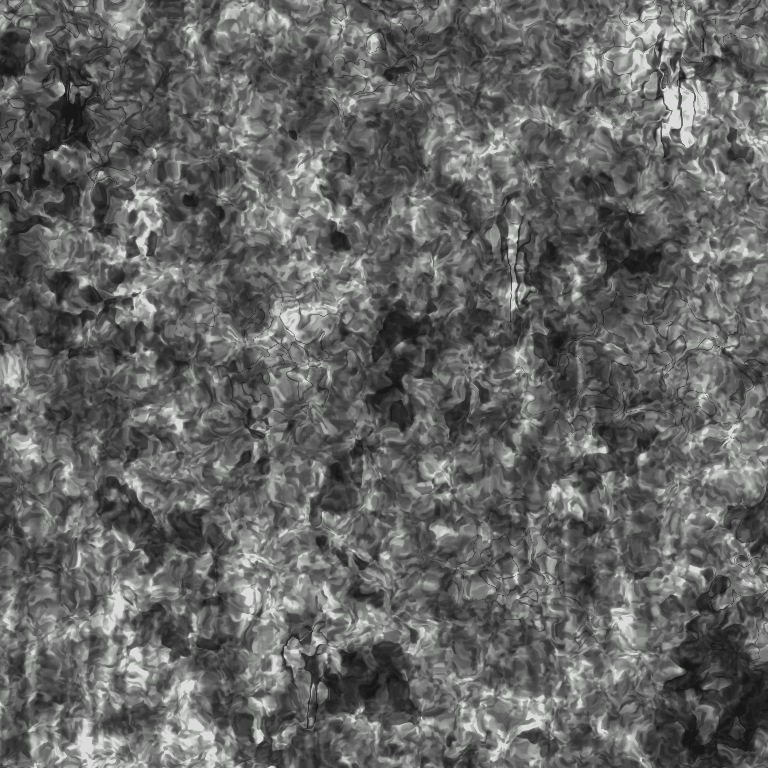
Reproduce this texture procedurally as a WebGL 1 fragment shader.

```glsl
precision highp float;
// Weathered grey plaster: mottled blotches, ragged dark stains, vertical
// weather streaks and tall peeled scars. All of it is layered from one smooth
// cellular noise; tones are summed as exposure, then raised by exp().

uniform vec2 u_resolution;

const vec3 PLASTER_GREY = vec3(0.396, 0.401, 0.396);
const float DARKEST = 0.09;
const float LIGHTEST = 0.86;
const float MOTTLE_CONTRAST = 2.45;
const float STAIN_FREQ = 7.0;
const float STAIN_LEVEL = 0.25;
const float STAIN_DEPTH = 0.72;
const vec2 STREAK_FREQ = vec2(95.0, 11.0);
const float STREAK_CONTRAST = 0.9;
const float FLAKE_RIM_DEPTH = 0.5;
const float SCAR_GRID = 4.0;
const float SCAR_CHANCE = 0.4;
const vec2 SCAR_SIZE = vec2(0.025, 0.065);
const float CELL_SHARPNESS = 6.0;

vec3 hash3(vec2 p) {
  vec3 h = fract(p.xyx * vec3(0.1031, 0.1030, 0.0973));
  h += dot(h, h.yxz + 33.33);
  return fract((h.xxy + h.yzz) * h.zyx);
}

// Smooth cellular noise: random cell tones blended by distance, -0.5 to 0.5.
float cellTone(vec2 p) {
  vec2 cell = floor(p);
  vec2 local = p - cell;
  float total = 0.0;
  float weights = 0.0;
  for (int y = -1; y <= 1; y++) {
    for (int x = -1; x <= 1; x++) {
      vec2 offset = vec2(float(x), float(y));
      vec3 rnd = hash3(cell + offset + 61.0);
      vec2 d = offset + rnd.xy - local;
      float w = exp(-CELL_SHARPNESS * dot(d, d));
      total += w * (rnd.z - 0.5);
      weights += w;
    }
  }
  return total / weights;
}

// Blotches from broad clouds down to fine grain.
float mottle(vec2 p) {
  float sum = 0.0;
  float freq = 4.0;
  float amp = 0.17;
  for (int i = 0; i < 6; i++) {
    sum += amp * cellTone(p * freq + 19.0 * float(i));
    freq *= 2.2;
    amp = min(amp * 1.17, 0.27);
  }
  return sum;
}

// Peeled scar: x is the covered area, y the dark ragged rim around it.
vec2 scar(vec2 uv, float ragged) {
  vec2 grid = uv * SCAR_GRID;
  vec2 cell = floor(grid);
  vec3 rnd = hash3(cell + 205.0);
  vec2 center = (cell + mix(vec2(0.3, 0.42), vec2(0.7, 0.58), rnd.xy)) / SCAR_GRID;
  float size = mix(0.7, 1.1, fract(rnd.z * 17.0));
  float d = length((uv - center) / (SCAR_SIZE * size)) - 1.0 + ragged;
  float present = step(rnd.z, SCAR_CHANCE);
  float inside = 1.0 - smoothstep(-0.12, 0.08, d);
  float rim = 1.0 - smoothstep(0.08, 0.26, abs(d));
  return present * vec2(inside, rim);
}

void main() {
  vec2 uv = gl_FragCoord.xy / min(u_resolution.x, u_resolution.y);

  // Crumbled edges: shift the domain by mid and fine noise.
  vec2 warp = 0.016 * vec2(cellTone(uv * 32.0), cellTone(uv * 32.0 + 83.0));
  warp += 0.006 * vec2(cellTone(uv * 90.0 + 7.0), cellTone(uv * 90.0 + 131.0));
  vec2 p = uv + warp;
  float crumb = cellTone(p * 62.0 + 45.0);
  float clump = cellTone(p * 19.0 + 31.0);
  float region = cellTone(p * 5.0 + 150.0);

  float exposure = MOTTLE_CONTRAST * mottle(p);

  // Vertical weather streaks, strongest in a few regions.
  float streak = cellTone((uv + warp * 0.4) * STREAK_FREQ + 12.0);
  float streaked = smoothstep(-0.05, 0.3, cellTone(uv * vec2(6.0, 4.0) + 97.0));
  exposure += STREAK_CONTRAST * streak * mix(0.12, 0.75, streaked);

  // Dark stains with broken, speckled borders.
  float field = 0.6 * cellTone(p * STAIN_FREQ + 71.0) + 0.45 * clump + 0.38 * crumb;
  field += 0.16 * streak;
  float stain = smoothstep(STAIN_LEVEL - 0.04, STAIN_LEVEL + 0.07, field);
  exposure -= STAIN_DEPTH * stain;

  // Flaking paint: thin dark contours around small chips.
  float rim = 1.0 - smoothstep(0.015, 0.075, abs(crumb + 0.5 * clump));
  exposure -= FLAKE_RIM_DEPTH * rim * smoothstep(0.08, 0.3, region);

  // Tall scars: pale plaster split by dark drips.
  vec2 peeled = scar(uv + warp, 1.3 * crumb + 0.8 * clump + 0.5 * streak);
  float drip = smoothstep(0.04, 0.16, abs(streak + 0.6 * crumb));
  exposure += peeled.x * mix(-0.6, 0.36, drip);
  exposure -= 0.6 * peeled.y * smoothstep(-0.2, 0.15, streak + clump);

  vec3 color = PLASTER_GREY * exp(exposure);
  gl_FragColor = vec4(clamp(color, DARKEST, LIGHTEST), 1.0);
}
```
